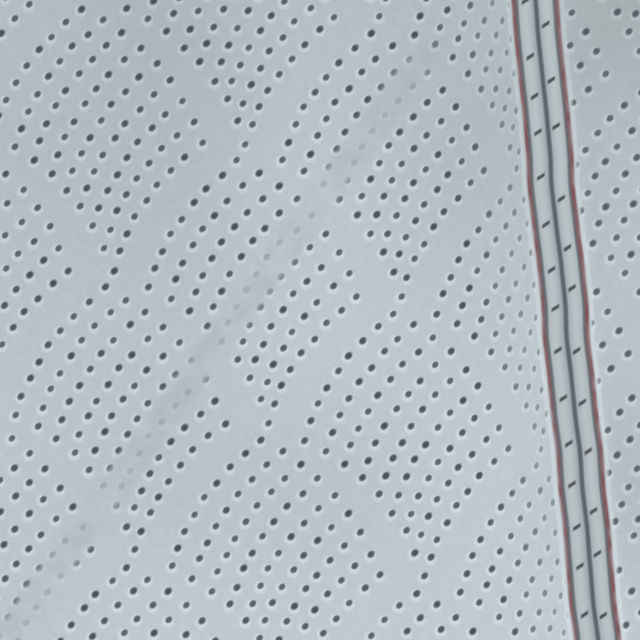
Reproduce this texture procedurally as a WebGL 2 fragment shader.

```glsl
#version 300 es
precision highp float;
// Pale grey perforated leather with a double seam down the right side.
// Holes sit in bowed 9 by 9 clusters repeated on a skewed lattice; each pixel
// solves for its nearest hole, then seam, stitches and shading are layered on.
uniform vec2 u_resolution;
out vec4 fragColor;

float hash(vec2 p) {
    vec3 a = fract(p.xyx * vec3(0.1031, 0.1030, 0.0973));
    a += dot(a, a.yzx + 33.33);
    return fract((a.x + a.y) * a.z);
}

float noise(vec2 p) {
    vec2 i = floor(p), f = fract(p);
    f = f * f * (3.0 - 2.0 * f);
    return mix(mix(hash(i), hash(i + vec2(1, 0)), f.x),
               mix(hash(i + vec2(0, 1)), hash(i + vec2(1, 1)), f.x), f.y);
}

// Hole lattice inside a cluster, and the lattice of the clusters themselves
const mat2 holeSteps = mat2(-0.0173, -0.0246, 0.0234, -0.0264);
const mat2 clusterSteps = mat2(-0.208, -0.198, 0.2435, -0.2383);

// Sideways bow of the rows and columns at lattice index g
vec2 bow(vec2 g) {
    vec2 r = clamp(g / 4.0, -1.0, 1.0);
    vec2 w = 1.0 - r * r;
    return w.x * vec2(-0.018, 0.009) + w.y * vec2(0.022, 0.020);
}

// Offset from the nearest hole (xy) and a random value for that hole (z)
vec3 nearestHole(vec2 p) {
    mat2 toHole = inverse(holeSteps);
    p -= vec2(0.396, 0.544);
    vec2 home = round(inverse(clusterSteps) * p);
    vec3 best = vec3(1.0);
    for (int k = 0; k < 9; k++) {
        vec2 cell = home + vec2(k % 3 - 1, k / 3 - 1);
        vec2 local = p - clusterSteps * cell;
        vec2 g = toHole * local;
        for (int n = 0; n < 4; n++) g = toHole * (local - bow(g));
        g = clamp(round(g), -4.0, 4.0);
        vec2 id = g + cell * 11.0 + 90.0;
        vec2 jitter = (vec2(hash(id), hash(id + 37.0)) - 0.5) * 0.004;
        vec2 d = local - holeSteps * g - bow(g) - jitter;
        if (dot(d, d) < dot(best.xy, best.xy)) best = vec3(d, hash(id + 71.0));
    }
    return best;
}

// Soft line of half width w around distance d
float line(float d, float w) {
    float soft = 0.0016 + 0.5 / u_resolution.y;
    return 1.0 - smoothstep(w - soft, w + soft, abs(d));
}

// Short slanted stitches along the seam, one per period
float stitches(vec2 s, float at, float period) {
    float row = floor(s.y / period);
    float y = (fract(s.y / period) - 0.3 - 0.4 * hash(vec2(row + 5.0, at * 900.0 + 50.0))) * period;
    float x = s.x - at;
    return line(y - x * 0.6, 0.0028) * line(x, 0.006);
}

void main() {
    vec2 p = gl_FragCoord.xy / u_resolution;

    // Seam coordinates: x across, y along, with a slight hand-sewn wobble
    vec2 seam = vec2(p.x - 0.931 + 0.099 * p.y, p.y);
    seam.x += 0.004 * (noise(vec2(p.y * 17.0, 3.0)) - 0.5);
    float leftGap = -0.032 - seam.x;
    float rightGap = seam.x - 0.036;

    // Leather: broad light falloff, cloudy tone and fine grain
    float light = 0.45 + 0.55 * smoothstep(1.1, 0.35, p.y) - 0.25 * smoothstep(0.0, 0.03, rightGap);
    light += 0.4 * (noise(p * 4.0 + 7.0) - 0.5) + 0.14 * (noise(p * 130.0) - 0.5);
    vec3 color = mix(vec3(0.64, 0.68, 0.69), vec3(0.745, 0.785, 0.805), clamp(light, 0.0, 1.1));

    // Worn crease running diagonally, where holes are nearly closed
    float creaseDist = dot(p, vec2(0.813, -0.582)) - 0.006;
    float crease = smoothstep(0.032, 0.012, abs(creaseDist)) * smoothstep(0.98, 0.86, p.y);
    color -= 0.035 * crease * noise(p * 45.0);

    // Holes, squeezed where the left panel turns down into the seam
    vec2 q = p;
    if (seam.x < 0.0) q.x += 0.045 * exp(-max(leftGap, 0.0) / 0.05);
    else q += vec2(0.03, 0.05);
    vec3 hole = nearestHole(q);
    float panel = smoothstep(0.004, 0.012, max(leftGap, rightGap));
    float fade = panel * (1.0 - 0.8 * crease) * (seam.x < 0.0 ? mix(0.5, 1.0, smoothstep(0.01, 0.12, leftGap)) : 0.9);
    float rim = smoothstep(0.0125, 0.006, length(hole.xy + vec2(0.0015, 0.003)));
    color += 0.065 * rim * fade;
    float radius = 0.0068 + 0.0014 * hole.z;
    float pit = smoothstep(radius, 0.0028, length(hole.xy * mat2(1.0, -0.12, -0.12, 1.0)));
    color = mix(color, vec3(0.29, 0.32, 0.34), pit * fade * (0.82 + 0.18 * hole.z));

    // Seam strip: two rounded welts, shaded towards their edges
    float strip = smoothstep(0.001, -0.002, max(leftGap, rightGap));
    float welt = 1.0 - pow(abs(abs(seam.x - 0.002) - 0.017) / 0.018, 2.0);
    color = mix(color, mix(vec3(0.52, 0.55, 0.57), vec3(0.72, 0.76, 0.77), clamp(welt, 0.0, 1.0)), strip);
    color += 0.05 * (line(leftGap - 0.008, 0.003) + line(rightGap - 0.008, 0.003));

    // Valley, fold shadows and faded red edging
    color = mix(color, vec3(0.33, 0.36, 0.38), 0.85 * line(seam.x - 0.003, 0.0032));
    color = mix(color, vec3(0.35, 0.37, 0.39), 0.8 * (line(leftGap + 0.004, 0.003) + line(rightGap + 0.004, 0.0025)));
    float wear = 0.6 + 0.4 * noise(vec2(p.y * 60.0, seam.x * 30.0 + 9.0));
    color = mix(color, vec3(0.50, 0.33, 0.35), wear * max(line(leftGap, 0.0026), line(rightGap, 0.0030)));

    // Stitches in both welts
    float thread = max(stitches(seam, -0.013, 0.068), stitches(seam, 0.016, 0.083));
    color = mix(color, vec3(0.24, 0.25, 0.27), 0.85 * thread);

    fragColor = vec4(color, 1.0);
}
```
